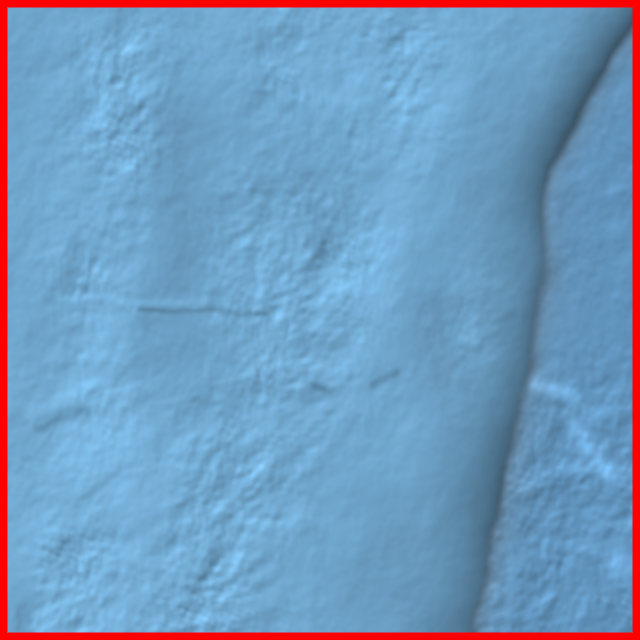
Reproduce this texture procedurally as a Shadertoy shader.

```glsl
// Draws a softly lit blue rocky relief with a dark curved crease, inside a red frame.
#define FRAME_WIDTH 0.0117
#define FRAME_COLOR vec3(1.0, 0.0, 0.0)
#define BASE_COLOR vec3(0.438, 0.652, 0.803)
#define RIM_COLOR vec3(0.44, 0.56, 0.66)
#define FAR_COLOR vec3(0.375, 0.575, 0.735)
#define LIGHT_DIR vec2(-0.6, 0.8)
#define GRAIN_SCALE 24.0
#define RELIEF 0.42
#define CREASE_DARKNESS 0.32

float hash(vec2 p) {
    vec3 q = fract(vec3(p.xyx) * 0.1031);
    q += dot(q, q.yzx + 33.33);
    return fract((q.x + q.y) * q.z);
}

float noise(vec2 p) {
    vec2 i = floor(p), f = fract(p);
    f = f * f * f * (f * (f * 6.0 - 15.0) + 10.0);
    return mix(mix(hash(i), hash(i + vec2(1, 0)), f.x),
               mix(hash(i + vec2(0, 1)), hash(i + vec2(1, 1)), f.x), f.y);
}

float bell(float x, float width) {
    return exp(-x * x / (width * width));
}

float spot(vec2 p, vec2 center, vec2 size) {
    vec2 q = (p - center) / size;
    return exp(-dot(q, q));
}

// Soft stroke from a to b
float stroke(vec2 p, vec2 a, vec2 b, float width) {
    vec2 ab = b - a;
    float t = clamp(dot(p - a, ab) / dot(ab, ab), 0.0, 1.0);
    return bell(length(p - a - ab * t), width);
}

// Horizontal position of the crease at height y
float creaseX(float y) {
    float bend = max(y - 0.75, 0.0);
    return 0.733 + 0.205 * y - 0.03 * bell(y - 0.7, 0.1) + 1.2 * bend * bend;
}

// Fine relief, drawn out along the rising diagonal
float height(vec2 p) {
    vec2 q = mat2(0.87, 0.40, -0.50, 0.75) * p;
    q += 0.015 * vec2(noise(p * 11.0), noise(p * 11.0 + 40.0));
    float sum = 0.0, amp = 0.5;
    for (int i = 0; i < 4; i++) {
        sum += amp * noise(q * GRAIN_SCALE * exp2(float(i) * 0.8));
        q = mat2(0.96, 0.28, -0.28, 0.96) * q + 3.7;
        amp *= 0.62;
    }
    return sum;
}

// Weathered strips that follow the slope
float roughness(vec2 p, float d) {
    float strips = bell(p.x - 0.10 - 0.10 * p.y, 0.075)
                 + bell(p.x - 0.33 - 0.30 * p.y, 0.085)
                 + 0.6 * bell(p.x - 0.26 - 0.20 * p.y, 0.06);
    float patches = smoothstep(0.2, 0.75, noise(p * 9.0 + 7.0));
    float left = 0.22 + 0.75 * strips * (0.35 + 0.65 * patches);
    left += 0.35 * spot(p, vec2(0.75, 0.49), vec2(0.07, 0.09));
    left *= 1.0 - 0.5 * bell(d, 0.07);
    float right = 0.35 + 0.45 * smoothstep(0.5, 0.3, p.y);
    return mix(left, right, smoothstep(-0.01, 0.02, d));
}

// Broad light and dark areas of the main slope
float broadShade(vec2 p) {
    float s = 0.05 * bell(p.x - 0.13 - 0.09 * p.y, 0.07);
    s -= 0.07 * spot(p, vec2(0.27, 0.74), vec2(0.06, 0.25));
    s -= 0.05 * spot(p, vec2(0.22, 0.49), vec2(0.04, 0.07));
    s -= 0.08 * spot(p, vec2(0.675, 0.48), vec2(0.035, 0.10));
    s += 0.06 * spot(p, vec2(0.58, 0.60), vec2(0.06, 0.14));
    s += 0.06 * spot(p, vec2(0.755, 0.46), vec2(0.025, 0.04));
    s += 0.04 * spot(p, vec2(0.54, 0.16), vec2(0.05));
    s += 0.04 * spot(p, vec2(0.66, 0.86), vec2(0.08, 0.10));
    s -= 0.06 * spot(p, vec2(0.62, 0.05), vec2(0.15, 0.20));
    vec2 q = mat2(0.94, 0.34, -0.34, 0.94) * p;
    return s + 0.09 * (noise(q * vec2(14.0, 6.0)) - 0.5);
}

// Distinct cracks and ledges
float ledges(vec2 p) {
    p += 0.012 * (vec2(noise(p * 30.0), noise(p * 30.0 + 9.0)) - 0.5);
    float s = -0.13 * stroke(p, vec2(0.22, 0.517), vec2(0.42, 0.51), 0.006);
    s += 0.08 * stroke(p, vec2(0.10, 0.535), vec2(0.32, 0.53), 0.007);
    s -= 0.12 * stroke(p, vec2(0.06, 0.335), vec2(0.13, 0.355), 0.007);
    s += 0.08 * stroke(p, vec2(0.05, 0.355), vec2(0.16, 0.41), 0.012);
    s -= 0.15 * stroke(p, vec2(0.50, 0.60), vec2(0.51, 0.64), 0.008);
    s -= 0.16 * stroke(p, vec2(0.49, 0.40), vec2(0.51, 0.39), 0.007);
    s -= 0.14 * stroke(p, vec2(0.58, 0.395), vec2(0.62, 0.415), 0.007);
    s += 0.20 * stroke(p, vec2(0.84, 0.40), vec2(0.90, 0.38), 0.010);
    s += 0.20 * stroke(p, vec2(0.90, 0.33), vec2(0.95, 0.26), 0.012);
    s += 0.15 * stroke(p, vec2(0.88, 0.27), vec2(0.98, 0.27), 0.009);
    return s + 0.22 * spot(p, vec2(0.97, 0.115), vec2(0.022));
}

void mainImage(out vec4 fragColor, in vec2 fragCoord) {
    vec2 p = fragCoord / iResolution.xy;
    float d = p.x - creaseX(p.y) - 0.008 * (noise(p * 30.0) - 0.5);

    // Slope on the left, shadowed bank on the right
    vec3 bank = mix(FAR_COLOR, RIM_COLOR, exp(-max(d, 0.0) / 0.025));
    vec3 color = mix(BASE_COLOR * (1.0 + broadShade(p)), bank, smoothstep(-0.006, 0.010, d));

    // Light falling across the fine relief
    float slope = height(p - LIGHT_DIR * 0.004) - height(p + LIGHT_DIR * 0.004);
    color *= 1.0 + RELIEF * 2.0 * slope * roughness(p, d) + ledges(p);

    // Deep crease and the gradual shade leading into it
    float depth = 0.65 + 0.45 * smoothstep(0.6, 0.8, p.y) + 0.2 * bell(p.y - 0.25, 0.15);
    float shade = d < 0.0 ? exp(d / 0.035) : bell(d, 0.013);
    float approach = 0.13 * bell(min(d, 0.0), 0.10) * smoothstep(0.012, -0.005, d);
    color *= 1.0 - CREASE_DARKNESS * depth * shade - approach;

    // Frame
    vec2 edge = min(p, 1.0 - p);
    float aa = 0.7 / iResolution.y;
    float inside = smoothstep(FRAME_WIDTH - aa, FRAME_WIDTH + aa, min(edge.x, edge.y));
    fragColor = vec4(mix(FRAME_COLOR, color, inside), 1.0);
}
```
